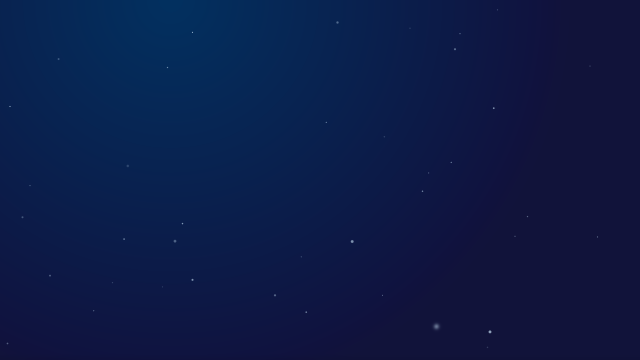
Reproduce this background procedurally as a WebGL 1 fragment shader.

```glsl
precision highp float;
// Deep blue night sky: a radial glow from the top edge, with sparse soft stars.

uniform vec2 u_resolution;

// Positions are fractions of the canvas; lengths are in canvas heights.
const vec2 GLOW_CENTER = vec2(0.267, 1.0);
const float BLUE_RADIUS = 1.06;
const float OUTER_RADIUS = 1.13;
const vec3 GLOW_BLUE = vec3(0.008, 0.190, 0.375);
const vec3 INDIGO = vec3(0.063, 0.069, 0.242);
const vec3 NIGHT = vec3(0.067, 0.075, 0.228);

const float HORIZON_HEIGHT = 0.02;
const float HORIZON_SHADE = 0.05;

const int STAR_COUNT = 38;
const float STAR_MIN_RADIUS = 0.0015;
const float STAR_MAX_RADIUS = 0.0050;
const float STAR_MIN_LIGHT = 0.16;
const float STAR_MAX_LIGHT = 0.76;
const vec3 STAR_COLOR = vec3(0.76, 0.86, 0.94);

const vec2 HALO_STAR = vec2(0.682, 0.093);
const float HALO_RADIUS = 0.0095;
const float HALO_STRENGTH = 0.48;

float hash(float n) {
  return fract(sin(n * 12.9898 + 4.137) * 43758.545);
}

vec3 skyColor(vec2 p, float aspect) {
  float d = distance(p, GLOW_CENTER * vec2(aspect, 1.0));
  vec3 color = mix(GLOW_BLUE, INDIGO, min(d / BLUE_RADIUS, 1.0));
  color = mix(color, NIGHT, smoothstep(BLUE_RADIUS - 0.04, OUTER_RADIUS, d));
  float shade = 1.0 - smoothstep(0.0, HORIZON_HEIGHT, p.y);
  return color * (1.0 - HORIZON_SHADE * shade);
}

// Soft disc, widened by one pixel for smooth edges.
float softDisc(float d, float radius, float pixel) {
  return 1.0 - smoothstep(max(radius - pixel, 0.0), radius + 0.5 * pixel, d);
}

// Scattered stars; squaring the size hash keeps most of them small.
float starLight(vec2 p, float aspect, float pixel) {
  float light = 0.0;
  for (int i = 0; i < STAR_COUNT; i++) {
    float id = float(i) * 4.0;
    vec2 center = vec2(hash(id) * aspect, hash(id + 1.0));
    float size = hash(id + 2.0);
    float radius = mix(STAR_MIN_RADIUS, STAR_MAX_RADIUS, size * size);
    float brightness = mix(STAR_MIN_LIGHT, STAR_MAX_LIGHT, hash(id + 3.0));
    light = max(light, brightness * softDisc(distance(p, center), radius, pixel));
  }
  return light;
}

void main() {
  float pixel = 1.0 / u_resolution.y;
  float aspect = u_resolution.x * pixel;
  vec2 p = gl_FragCoord.xy * pixel;

  vec3 color = skyColor(p, aspect);
  color = mix(color, STAR_COLOR, starLight(p, aspect, pixel));

  // One larger star with a blurred halo
  float h = distance(p, HALO_STAR * vec2(aspect, 1.0)) / HALO_RADIUS;
  color = mix(color, STAR_COLOR, HALO_STRENGTH * exp(-1.6 * h * h));

  gl_FragColor = vec4(color, 1.0);
}
```
